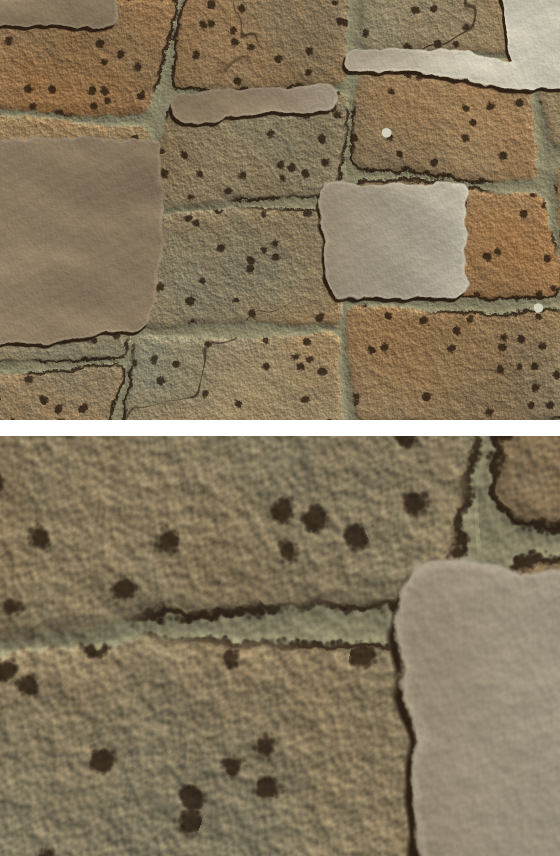
Top: the whole. Bottom: its middle third, enlarged.
A Shadertoy shader for this texture:

```glsl
// Weathered brick paving in slanting columns, with greenish mortar and torn plaster.
// Rounded boxes bent by layered sines give the outlines; cellular noise gives
// grain, pits and chips; a low sun from the upper right lights the relief.

const vec2 SUN = vec2(0.5, 0.86);

vec2 hash2(vec2 c) {
    c = vec2(dot(c, vec2(127.1, 311.7)), dot(c, vec2(269.5, 183.3)));
    return fract(sin(c) * 43758.5);
}

// Cellular noise: x = distance to the nearest point, y = random value of its cell
vec2 cells(vec2 p) {
    vec2 cell = floor(p), nearest = vec2(9.0, 0.0);
    for (int j = -1; j <= 1; j++)
    for (int i = -1; i <= 1; i++) {
        vec2 id = cell + vec2(i, j);
        vec2 r = hash2(id);
        float d = length(id + r - p);
        if (d < nearest.x) nearest = vec2(d, fract(r.x * 7.3 + r.y * 13.7));
    }
    return nearest;
}

float grain(vec2 p) {
    float sum = 0.0, amp = 0.38;
    for (int i = 0; i < 4; i++) {
        sum += amp * cells(p).x;
        p = mat2(1.6, 1.2, -1.2, 1.6) * p + 5.7;
        amp *= 0.8;
    }
    return sum;
}

// Layered sines, each bent by the layers before it
vec2 waves(vec2 p) {
    vec2 sum = vec2(0.0);
    float amp = 0.5;
    for (int i = 0; i < 6; i++) {
        p = mat2(1.5, 1.1, -1.1, 1.5) * p + 2.3;
        sum += amp * sin(p.yx + 2.0 * sum);
        amp *= 0.56;
    }
    return sum;
}

float box(vec2 p, vec2 halfSize, float radius) {
    vec2 q = abs(p) - halfSize + radius;
    return length(max(q, 0.0)) + min(max(q.x, q.y), 0.0) - radius;
}

// x = signed distance to the brick outline, y = random value of the brick
vec2 brick(vec2 p) {
    p += 0.02 * waves(p * 4.0);
    float width = mix(0.56, 0.41, p.y);
    float column = floor((p.x - 0.83) / width);
    vec2 size = vec2(width, 0.29);
    vec2 uv = vec2(p.x - 0.83, p.y - 0.28 - 0.07 * column) / size;
    vec2 local = (fract(uv) - 0.5) * size;
    float joint = 0.013 + 0.006 * sin(p.x * 9.0 + p.y * 14.0);
    return vec2(box(local, 0.5 * size - joint, 0.03), hash2(floor(uv) + 3.0).x);
}

// Signed distance to the nearest plaster remnant (centre, half size)
float plaster(vec2 p) {
    vec4 remnants[6] = vec4[6](
        vec4(0.15, 0.43, 0.23, 0.24), vec4(0.95, 0.44, 0.18, 0.13),
        vec4(0.61, 0.75, 0.20, 0.036), vec4(1.08, 0.84, 0.27, 0.032),
        vec4(1.29, 0.94, 0.10, 0.09), vec4(0.10, 0.96, 0.19, 0.04));
    p += 0.032 * waves(p * 5.0 + 1.0);
    float d = 9.0;
    for (int i = 0; i < 6; i++)
        d = min(d, box(p - remnants[i].xy, remnants[i].zw, 0.03));
    return d;
}

void mainImage(out vec4 fragColor, in vec2 fragCoord) {
    vec2 p = fragCoord / iResolution.y;
    float soft = max(0.0025, 1.0 / iResolution.y);

    // Shared relief and slow stains
    float rough = grain(p * 24.0);
    float relief = rough - grain((p + SUN * 0.004) * 24.0);
    vec2 stain = waves(p * 3.0 + 4.0);

    // Outlines, frayed by the grain
    vec2 stone = brick(p);
    float fray = 0.02 * (rough - 0.5);
    float edge = stone.x + fray;
    float onBrick = 1.0 - smoothstep(-soft, soft, edge);
    float coat = plaster(p) + 0.4 * fray;
    float onPlaster = 1.0 - smoothstep(-soft, soft, coat);

    // Mortar and brick, with bevelled rims
    vec3 mortarColor = vec3(0.51, 0.49, 0.385) * (1.0 + 0.8 * relief);
    vec3 brickColor = mix(vec3(0.54, 0.43, 0.30), vec3(0.53, 0.475, 0.365), stone.y);
    brickColor *= 1.0 + 1.15 * relief + 0.11 * stain.x;
    brickColor += vec3(0.05, 0.0, -0.03) * stain.y;
    vec3 color = mix(mortarColor, brickColor, onBrick);
    float bevel = (brick(p + SUN * 0.006).x - stone.x) / 0.006;
    color *= 1.0 + 0.3 * clamp(bevel, -1.5, 1.5) * exp(-abs(edge) * 110.0);

    // Pits and wandering cracks in the bricks, dark gaps along some rims
    vec2 pit = cells(p * 22.0 + 0.3 * stain);
    float hole = (1.0 - smoothstep(0.12, 0.27, pit.x + 0.3 * (rough - 0.5))) * step(0.72, pit.y);
    float crack = (1.0 - smoothstep(0.004, 0.022, abs(stain.y + 0.25))) * smoothstep(0.0, 0.35, stain.x);
    float gap = (1.0 - smoothstep(0.001, 0.006, abs(edge))) * smoothstep(0.05, 0.3, waves(p * 4.0 + 9.0).x);
    float dark = max(onBrick * max(0.75 * hole, 0.6 * crack), 0.8 * gap);

    // Shadow thrown by the plaster sheet
    float shadow = 1.0 - smoothstep(-soft, soft, plaster(p + SUN * 0.011));
    dark = max(dark, 0.9 * shadow * (1.0 - onPlaster));
    color = mix(color, vec3(0.13, 0.085, 0.05), dark);

    // Smooth plaster with trowel ripples, paler towards the glare at the right
    float ripple = waves(p * vec2(3.0, 7.0)).y - waves((p + SUN * 0.012) * vec2(3.0, 7.0)).y;
    vec3 coatColor = mix(vec3(0.52, 0.455, 0.365), vec3(0.75, 0.73, 0.66), smoothstep(0.45, 1.3, p.x));
    coatColor *= 1.0 + 0.3 * relief + 0.4 * ripple + 0.07 * stain.x;
    coatColor += 0.07 * (1.0 - smoothstep(0.0, 0.01, abs(coat)));
    color = mix(color, coatColor, onPlaster);

    // A few pale chips
    vec2 chip = cells(p * 7.0 + 2.0);
    float onChip = (1.0 - smoothstep(0.07, 0.09, chip.x + fray)) * step(0.965, chip.y);
    fragColor = vec4(clamp(mix(color, vec3(0.82, 0.81, 0.74), onChip), 0.0, 1.0), 1.0);
}
```
